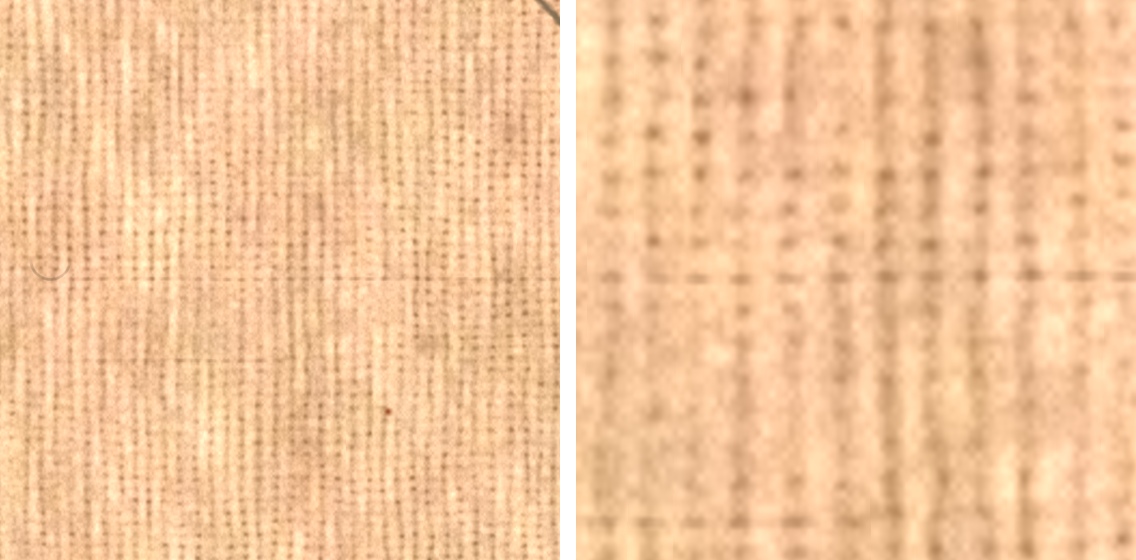
Left: the whole. Right: its middle third, enlarged.
Give the GLSL for this texture, as a WebGL 2 fragment shader.

```glsl
#version 300 es
precision highp float;
// Draws coarse peach burlap: upright threads, pitted gaps, faint stains and stray fibres.

uniform vec2 u_resolution;
out vec4 fragColor;

const float TAU = 6.2831853;
const vec2 THREADS = vec2(36.0, 48.0);
const vec3 CLOTH = vec3(0.958, 0.768, 0.594);
const vec3 STAIN = vec3(0.62, 0.44, 0.29);
const vec3 RUST = vec3(0.55, 0.23, 0.08);
const vec3 FIBRE = vec3(0.40, 0.34, 0.25);

float hash(vec2 p) {
    return fract(sin(dot(p, vec2(127.1, 311.7))) * 43758.5453);
}

// Smooth value noise in 0..1
float noise(vec2 p) {
    vec2 cell = floor(p);
    vec2 f = fract(p);
    f = f * f * (3.0 - 2.0 * f);
    float low = mix(hash(cell), hash(cell + vec2(1, 0)), f.x);
    float high = mix(hash(cell + vec2(0, 1)), hash(cell + vec2(1, 1)), f.x);
    return mix(low, high, f.y);
}

float signedNoise(vec2 p) {
    return noise(p) * 2.0 - 1.0;
}

// Rounded wave that peaks at every integer
float ridge(float x) {
    return 0.5 + 0.5 * cos(TAU * x);
}

float spot(vec2 p, vec2 centre, float radius) {
    vec2 d = (p - centre) / radius;
    return exp(-dot(d, d));
}

float segment(vec2 p, vec2 a, vec2 b) {
    vec2 along = b - a;
    float t = clamp(dot(p - a, along) / dot(along, along), 0.0, 1.0);
    return length(p - a - along * t);
}

float stroke(float dist, float width) {
    return 1.0 - smoothstep(0.2 * width, width, dist);
}

// Dark seam between two rows, deepest where it crosses the gaps
float seam(vec2 p, float height, vec2 span, float gap) {
    float line = stroke(abs(p.y - height - 0.003 * signedNoise(vec2(p.x * 7.0, height))), 0.005);
    float reach = smoothstep(span.x, span.x + 0.05, p.x) * (1.0 - smoothstep(span.y - 0.05, span.y, p.x));
    return line * reach * (0.15 + 0.85 * gap) * (0.3 + 0.7 * noise(vec2(p.x * 40.0, height * 90.0)));
}

// Column and row coordinates, bent by uneven weaving
vec2 warp(vec2 p) {
    vec2 w = p * THREADS - vec2(0.65, 0.1);
    w.x += 0.20 * signedNoise(vec2(p.x * 14.0, p.y * 6.0));
    float gapId = floor(w.x + 0.5);
    w.x += 0.16 * signedNoise(vec2(gapId * 3.7, p.y * 26.0)) * ridge(w.x);
    w.y += 0.35 * signedNoise(p * vec2(6.0, 11.0)) + 0.22 * signedNoise(vec2(gapId * 5.3, p.y * 9.0));
    return w;
}

// Brightness offset of the woven cloth
float weave(vec2 p, vec2 w) {
    float gapId = floor(w.x + 0.5);
    float threadId = floor(w.x);
    float rowId = floor(w.y + 0.5);
    float gap = ridge(w.x);
    float row = ridge(w.y);

    // Gaps between threads, with a pit at each crossing
    float clarity = 0.35 + 1.0 * noise(p * vec2(5.0, 7.0) + 11.0);
    float gapDepth = 0.35 + 1.05 * noise(vec2(gapId * 2.3, p.y * 13.0));
    float pitDepth = 0.2 + 1.2 * hash(vec2(gapId, rowId));
    float tone = 0.066 - 0.108 * pow(gap, 1.4) * gapDepth;
    tone -= 0.145 * gap * gap * row * row * pitDepth * clarity;
    tone -= 0.028 * row * clarity * (1.0 - gap);

    // Thread to thread and slub to slub variation
    float body = 1.0 - gap;
    tone += body * 0.058 * signedNoise(vec2(threadId * 4.1, p.y * 16.0));
    tone += body * 0.055 * signedNoise(vec2(threadId * 7.9, w.y * 1.3));

    // Uneven dye, upright streaks and fibre grain
    tone += 0.040 * signedNoise(p * vec2(9.0, 5.0) + 30.0);
    tone += 0.034 * signedNoise(p * vec2(22.0, 8.0) + 60.0);
    tone += 0.044 * signedNoise(p * vec2(150.0, 110.0));
    tone += 0.038 * signedNoise(p * vec2(260.0, 220.0) + 7.0);
    return tone;
}

void main() {
    vec2 p = gl_FragCoord.xy / u_resolution;
    vec2 w = warp(p);
    vec3 colour = CLOTH + weave(p, w);
    colour.rg += vec2(0.010, -0.010) * signedNoise(p * vec2(11.0, 8.0) + 50.0);
    colour.b -= 0.036 * noise(p * vec2(30.0, 18.0) + 90.0) - 0.018;

    // Seams and blurred stains: centre and radius
    float gap = ridge(w.x);
    float seams = seam(p, 0.502, vec2(0.10, 1.05), gap) + seam(p, 0.357, vec2(0.12, 0.52), gap);
    colour = mix(colour, STAIN, 0.5 * seams);
    vec3 stains[6] = vec3[6](
        vec3(0.466, 0.832, 0.010), vec3(0.595, 0.815, 0.026), vec3(0.915, 0.765, 0.020),
        vec3(0.575, 0.630, 0.017), vec3(0.770, 0.385, 0.022), vec3(0.590, 0.945, 0.020));
    for (int i = 0; i < 6; i++) {
        float patchy = 0.10 + 0.40 * noise(p * 90.0 + float(i));
        colour = mix(colour, STAIN, patchy * spot(p, stains[i].xy, stains[i].z));
    }
    colour = mix(colour, RUST, 0.85 * spot(p, vec2(0.693, 0.265), 0.0065));

    // Stray fibres: a curl at the left and a strand in the top corner
    vec2 curl = p - vec2(0.090, 0.536);
    float curlMask = (1.0 - smoothstep(-0.020, 0.010, curl.y)) * (0.4 + 0.6 * noise(p * 60.0));
    colour = mix(colour, FIBRE, 0.4 * curlMask * stroke(abs(length(curl) - 0.035), 0.004));
    float strand = segment(p, vec2(0.96, 1.005), vec2(1.005, 0.957)) + 0.004 * noise(p * 120.0);
    colour = mix(colour, FIBRE, 0.75 * stroke(strand, 0.013));

    fragColor = vec4(clamp(colour, 0.0, 1.0), 1.0);
}
```
